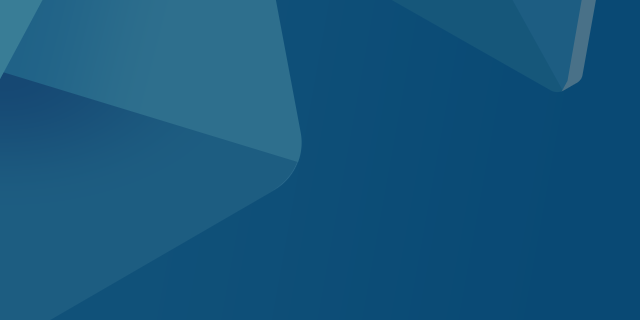
A Shadertoy shader for this background:

```glsl
// Overlapping translucent blue facets with rounded corners on a deep blue field.
// Each panel is a wedge distance field, split into facets by straight creases;
// soft gradients shade the folds. Units are canvas heights, origin lower left.

const vec3 FIELD_LEFT   = vec3(0.063, 0.318, 0.475);
const vec3 FIELD_RIGHT  = vec3(0.035, 0.286, 0.455);
const vec3 LOWER_FACET  = vec3(0.114, 0.363, 0.505);
const vec3 LOWER_SHADOW = vec3(0.085, 0.280, 0.450);
const vec3 UPPER_FACET  = vec3(0.180, 0.435, 0.553);
const vec3 UPPER_SHADOW = vec3(0.125, 0.385, 0.530);
const vec3 CORNER_FACET = vec3(0.225, 0.490, 0.590);
const vec3 DIM_FACET    = vec3(0.085, 0.340, 0.480);
const vec3 BRIGHT_FACET = vec3(0.112, 0.363, 0.510);
const vec3 EDGE_STRIP   = vec3(0.285, 0.445, 0.535);

const vec2 FOLD = vec2(0.012, 0.7737);        // where the left creases meet
const vec2 FOLD_END = vec2(0.927, 0.4948);
const vec2 TIP = vec2(1.7578, 0.7188);        // lower end of the right crease
const vec2 STRIP_BEND = vec2(1.7734, 0.7474);
const float LARGE_RADIUS = 0.172;
const float RIM_STRENGTH = 0.05;

// Signed distance to a line, positive to the left of a -> b.
float leftOf(vec2 p, vec2 a, vec2 b) {
    vec2 d = normalize(b - a);
    return dot(p - a, vec2(-d.y, d.x));
}

// Wedge with outward unit normals n1, n2, rounded about a centre; negative inside.
float roundedWedge(vec2 p, vec2 centre, vec2 n1, vec2 n2, float radius) {
    vec2 q = p - centre;
    float c = dot(n1, n2);
    bool inCap = dot(q, n1 * c - n2) < 0.0 && dot(q, n2 * c - n1) < 0.0;
    return (inCap ? length(q) : max(dot(q, n1), dot(q, n2))) - radius;
}

// Antialiased coverage, one where d is negative.
float cover(float d) {
    return clamp(0.5 - d * iResolution.y, 0.0, 1.0);
}

vec3 drawLeftPanel(vec3 col, vec2 p) {
    float panel = roundedWedge(p, vec2(0.7706, 0.5542),
        normalize(vec2(0.983, 0.184)), normalize(vec2(0.501, -0.865)), LARGE_RADIUS);
    float aboveFold = leftOf(p, FOLD, FOLD_END);
    float cornerSide = leftOf(p, vec2(0.0, 0.7526), vec2(0.1328, 1.0));

    // Lower facet, darkest under the fold at the far left
    float shade = 1.0 - smoothstep(0.0, 0.6, length((p - FOLD) * vec2(0.8, 1.4)));
    vec3 lower = mix(LOWER_FACET, LOWER_SHADOW, shade);

    // Upper facet, shaded where it meets the corner facet
    float lit = smoothstep(0.0, 0.45, -cornerSide + 0.25 * (p.y - FOLD.y));
    vec3 upper = mix(UPPER_SHADOW, UPPER_FACET, lit);

    vec3 facets = mix(lower, upper, cover(-aboveFold));
    facets = mix(facets, CORNER_FACET, cover(-cornerSide));

    // Faint rim along the lower part of the rounded corner
    float rim = cover(abs(panel + 0.002) - 0.001) * cover(aboveFold);
    facets += RIM_STRENGTH * rim * smoothstep(0.84, 0.89, p.x);
    return mix(col, facets, cover(panel));
}

vec3 drawRightPanel(vec3 col, vec2 p) {
    vec2 leftNormal = normalize(vec2(-0.494, -0.869));
    vec2 lowNormal = normalize(vec2(0.5, -0.866));
    vec2 rightNormal = normalize(vec2(0.984, -0.176));
    float panel = max(
        roundedWedge(p, vec2(1.7414, 0.7539), leftNormal, lowNormal, 0.0417),
        roundedWedge(p, vec2(1.7857, 0.7719), lowNormal, rightNormal, 0.0352));

    float crease = leftOf(p, vec2(1.6016, 1.0), TIP);
    float strip = min(-leftOf(p, STRIP_BEND, vec2(1.8177, 1.0)),
                      1.0);
    strip = max(strip, -leftOf(p, TIP, STRIP_BEND));

    vec3 facets = mix(DIM_FACET, BRIGHT_FACET, cover(-crease));
    facets = mix(facets, EDGE_STRIP, cover(-strip));
    return mix(col, facets, cover(panel));
}

void mainImage(out vec4 fragColor, in vec2 fragCoord) {
    vec2 p = fragCoord / iResolution.y;

    // Slightly slanted field gradient
    float across = smoothstep(0.3, 2.0, p.x - 0.18 * (p.y - 0.5));
    vec3 col = mix(FIELD_LEFT, FIELD_RIGHT, across);

    col = drawLeftPanel(col, p);
    col = drawRightPanel(col, p);
    fragColor = vec4(col, 1.0);
}
```
